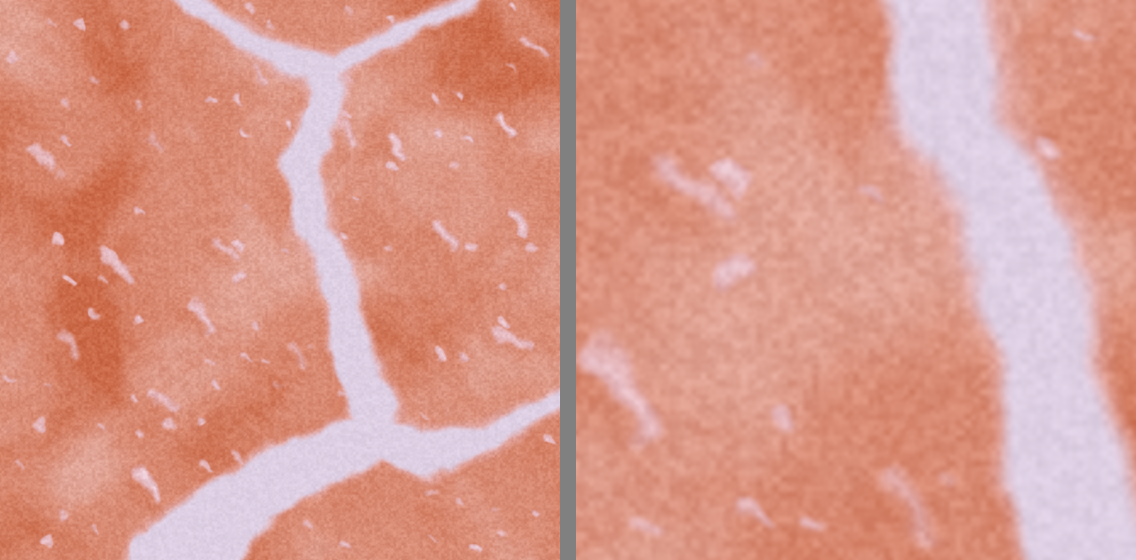
Left: the whole. Right: its middle third, enlarged.
Write a Shadertoy shader that draws this texture.

```glsl
const vec3 DEEP_TISSUE = vec3(0.795, 0.415, 0.285);
const vec3 MID_TISSUE = vec3(0.848, 0.535, 0.442);
const vec3 PALE_TISSUE = vec3(0.882, 0.645, 0.590);
const vec3 PINK_RIM = vec3(0.890, 0.690, 0.700);
const vec3 GAP_LILAC = vec3(0.870, 0.812, 0.892);
const vec3 FLECK_PALE = vec3(0.930, 0.815, 0.860);

float hash(vec2 p) {
    return fract(sin(dot(p, vec2(127.1, 311.7))) * 43758.5);
}

vec2 hash2(vec2 p) {
    return vec2(hash(p), hash(p + 37.3));
}

float noise(vec2 p) {
    vec2 cell = floor(p), f = fract(p);
    f = f * f * (3.0 - 2.0 * f);
    float low = mix(hash(cell), hash(cell + vec2(1, 0)), f.x);
    float high = mix(hash(cell + vec2(0, 1)), hash(cell + vec2(1, 1)), f.x);
    return mix(low, high, f.y);
}

float fbm(vec2 p, int octaves) {
    float sum = 0.0, weight = 0.5, total = 0.0;
    for (int i = 0; i < octaves; i++) {
        sum += weight * noise(p);
        total += weight;
        weight *= 0.55;
        p = mat2(0.8, 0.6, -0.6, 0.8) * p * 2.0 + 11.7;
    }
    return sum / total;
}

vec2 warp(vec2 p, float scale, float amount) {
    return p + amount * (vec2(noise(p * scale), noise(p * scale + 51.0)) - 0.5);
}

// Signed distance to a segment whose radius changes from ra to rb
float taper(vec2 p, vec2 a, vec2 b, float ra, float rb) {
    vec2 ab = b - a;
    float t = clamp(dot(p - a, ab) / dot(ab, ab), 0.0, 1.0);
    return length(p - a - ab * t) - mix(ra, rb, t);
}

// Branching gap: a trunk with two arms at either end
float gapDistance(vec2 p) {
    vec2 top = vec2(0.575, 0.875), bend = vec2(0.587, 0.80), waist = vec2(0.537, 0.70);
    vec2 neck = vec2(0.550, 0.595), knee = vec2(0.605, 0.51), fork = vec2(0.672, 0.225);
    vec2 lowerLeft = vec2(0.50, 0.150), lowerRight = vec2(0.75, 0.190), tail = vec2(0.85, 0.215);
    float d = taper(p, top, bend, 0.030, 0.032);
    d = min(d, taper(p, bend, waist, 0.032, 0.034));
    d = min(d, taper(p, waist, neck, 0.033, 0.030));
    d = min(d, taper(p, neck, knee, 0.024, 0.031));
    d = min(d, taper(p, knee, fork, 0.031, 0.043));
    d = min(d, taper(p, fork, lowerLeft, 0.045, 0.057));
    d = min(d, taper(p, lowerLeft, vec2(0.29, -0.02), 0.055, 0.075));
    d = min(d, taper(p, fork, lowerRight, 0.040, 0.042));
    d = min(d, taper(p, lowerRight, tail, 0.042, 0.026));
    d = min(d, taper(p, tail, vec2(1.03, 0.29), 0.024, 0.014));
    d = min(d, taper(p, top, vec2(0.45, 0.935), 0.027, 0.018));
    d = min(d, taper(p, vec2(0.45, 0.935), vec2(0.31, 1.01), 0.018, 0.017));
    return min(d, taper(p, top, vec2(0.86, 1.01), 0.023, 0.011));
}

// Scattered soft slits, mostly slanting down to the right
float flecks(vec2 p, float cells, float chance, float reach, float radius, float blur) {
    vec2 home = floor(p * cells);
    float cover = 0.0;
    for (int j = -1; j <= 1; j++)
    for (int i = -1; i <= 1; i++) {
        vec2 id = home + vec2(i, j);
        vec2 centre = (id + 0.15 + 0.7 * hash2(id + cells)) / cells;
        float angle = -0.70 + 0.6 * (hash(id + 5.1) - 0.5);
        float size = mix(0.45, 1.0, hash(id + 9.7));
        vec2 arm = vec2(cos(angle), sin(angle)) * reach * size;
        float d = taper(p, centre - arm, centre + arm, radius * size, radius * 0.5);
        float strength = step(hash(id + 23.9), chance) * mix(0.35, 1.0, hash(id + 3.3));
        cover = max(cover, strength * (1.0 - smoothstep(-blur, blur, d)));
    }
    return cover;
}

void mainImage(out vec4 fragColor, in vec2 fragCoord) {
    vec2 p = fragCoord / iResolution.y;

    // Mottled tissue, from deep orange to pale salmon
    float tone = fbm(warp(p, 7.0, 0.08) * 5.5 + 3.0, 5);
    tone = clamp(0.5 + 1.65 * (tone - 0.5), 0.0, 1.0);
    vec3 colour = mix(DEEP_TISSUE, MID_TISSUE, smoothstep(0.0, 0.5, tone));
    colour = mix(colour, PALE_TISSUE, smoothstep(0.45, 1.0, tone));

    // Lumpy slits with dim surroundings, then small round specks
    vec2 lumpy = warp(warp(p, 55.0, 0.014), 18.0, 0.012);
    float shade = flecks(p + vec2(0.012, 0.014), 6.0, 0.5, 0.032, 0.016, 0.022);
    colour = mix(colour, DEEP_TISSUE, 0.45 * shade);
    float slits = flecks(lumpy, 6.0, 0.5, 0.032, 0.011, 0.009);
    float specks = flecks(lumpy, 15.0, 0.36, 0.006, 0.008, 0.006);
    float pale = max(slits, 0.85 * specks);
    colour = mix(colour, PINK_RIM, smoothstep(0.0, 0.5, pale));
    colour = mix(colour, FLECK_PALE, smoothstep(0.35, 1.0, pale));

    // Gap with a ragged, blurred pink edge
    float d = gapDistance(warp(warp(p, 14.0, 0.022), 42.0, 0.011));
    float rim = 0.006 + 0.018 * noise(p * 16.0 + 8.0);
    colour = mix(colour, PINK_RIM, 0.75 * (1.0 - smoothstep(-0.004, rim, d)));
    float gap = 1.0 - smoothstep(-0.010, 0.005, d);
    colour = mix(colour, GAP_LILAC, gap);

    // Fine grain, weaker inside the gap
    float grain = 0.65 * noise(p * 210.0) + 0.35 * noise(p * 330.0 + 19.0) - 0.5;
    colour += grain * mix(vec3(0.09, 0.13, 0.14), vec3(0.07), gap);
    fragColor = vec4(clamp(colour, 0.0, 1.0), 1.0);
}
```
